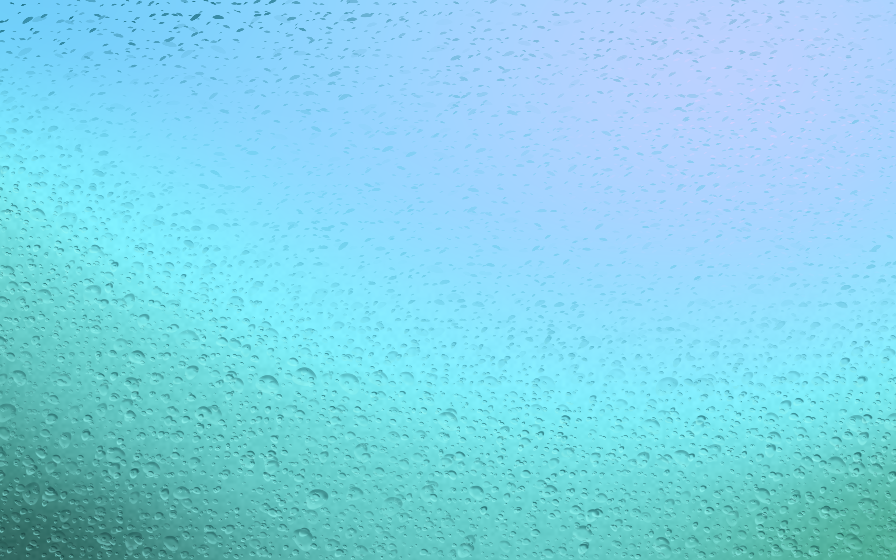
Reproduce this texture procedurally as a Shadertoy shader.

```glsl
#define LAYERS 5
#define COARSE_CELLS 14.0
#define LAYER_GROWTH 1.45
#define DROP_DENSITY 0.8
#define SHADOW_STRENGTH 0.95
#define GLINT_STRENGTH 0.62
#define GRAIN 0.045

float hash(vec2 p) {
    vec3 q = fract(vec3(p.xyx) * 0.1031);
    q += dot(q, q.yzx + 33.33);
    return fract((q.x + q.y) * q.z);
}

float noise(vec2 p) {
    vec2 cell = floor(p), f = fract(p);
    f = f * f * (3.0 - 2.0 * f);
    float low = mix(hash(cell), hash(cell + vec2(1, 0)), f.x);
    float high = mix(hash(cell + vec2(0, 1)), hash(cell + vec2(1, 1)), f.x);
    return mix(low, high, f.y);
}

// Signed height above the curved bright horizon
float aboveHorizon(vec2 uv) {
    float x = uv.x - 0.7;
    return uv.y - 0.28 - 0.88 * x * x;
}

vec3 backdrop(vec2 uv, float h) {
    // Sky: cyan rising to blue, with a lavender glow at upper right
    vec3 sky = mix(vec3(0.49, 0.94, 1.0), vec3(0.54, 0.84, 1.0), smoothstep(0.02, 0.4, h));
    vec2 glow = (uv - vec2(0.80, 0.89)) / vec2(0.36, 0.42);
    sky = mix(sky, vec3(0.73, 0.82, 1.0), exp(-dot(glow, glow)));
    vec2 corner = (uv - vec2(0.0, 1.0)) / vec2(0.28, 0.22);
    sky = mix(sky, vec3(0.41, 0.79, 0.97), 0.75 * exp(-dot(corner, corner)));

    // Ground: turquoise sinking to deep green
    float depth = -h;
    vec3 ground = mix(vec3(0.49, 0.94, 0.98), vec3(0.41, 0.82, 0.81), smoothstep(-0.04, 0.25, depth));
    ground = mix(ground, vec3(0.27, 0.58, 0.54), smoothstep(0.18, 0.66, depth));
    ground = mix(ground, vec3(0.31, 0.68, 0.59), smoothstep(0.6, 1.0, uv.x) * smoothstep(0.06, 0.36, depth));
    vec2 dark = uv / vec2(0.2, 0.14);
    ground *= 1.0 - 0.3 * exp(-dot(dark, dark));
    return mix(ground, sky, smoothstep(-0.07, 0.07, h));
}

// One jittered drop per cell: x is shadow, y is glint
vec2 dropLayer(vec2 p, float cells, float seed, float wet) {
    vec2 g = p * cells;
    g.x += 0.73 * floor(g.y) + seed;
    vec2 id = floor(g) + seed * 17.0;
    float size = hash(id + 3.1);
    float radius = mix(0.15, 0.31, size * size);
    vec2 jitter = vec2(hash(id + 7.7), hash(id + 11.3)) - 0.5;
    vec2 q = fract(g) - 0.5 - jitter * (0.94 - 2.0 * radius);

    // Tilted ellipse, flattened to a sliver where the glass is dry
    float tilt = mix(0.1 + 1.1 * (hash(id + 19.0) - 0.5), 2.4 * (hash(id + 23.0) - 0.4), wet);
    float c = cos(tilt), s = sin(tilt);
    vec2 e = vec2(c * q.x + s * q.y, c * q.y - s * q.x);
    e.y /= mix(0.36, 0.78, wet);
    e.x *= 1.0 + 0.25 * e.y / radius;
    float r = length(e) / radius;
    float soft = min(0.6, 0.75 * cells / (iResolution.y * radius));
    float inside = 1.0 - smoothstep(1.0 - soft, 1.0 + soft, r);
    float present = step(hash(id + 29.0), DROP_DENSITY * mix(0.65, 1.0, wet));

    // Light bends through the drop: dark upper rim, bright lower rim
    float slope = dot(q / radius, vec2(0.35, 0.94));
    float rim = smoothstep(0.3, 0.85, r);
    float shadow = mix(0.9, rim * smoothstep(0.0, 0.5, slope), wet);
    float glint = wet * (0.1 + rim * smoothstep(0.0, 0.55, -slope));
    float contrast = mix(0.55, 1.0, hash(id + 37.0));
    return inside * present * contrast * vec2(shadow, glint);
}

void mainImage(out vec4 fragColor, in vec2 fragCoord) {
    vec2 uv = fragCoord / iResolution.xy;
    vec2 p = fragCoord / iResolution.y;
    float h = aboveHorizon(uv);
    vec3 color = backdrop(uv, h);

    // Wetness of the glass and visibility of its drops
    float wet = 1.0 - smoothstep(-0.1, 0.28, h);
    float topBand = smoothstep(0.72, 0.98, uv.y) * mix(1.0, 0.45, smoothstep(0.1, 0.65, uv.x));
    float visible = max(mix(0.5, 1.0, wet), topBand);

    // Layers from large to small; large drops need wet glass
    vec2 drops = vec2(0.0);
    float cells = COARSE_CELLS;
    for (int i = 0; i < LAYERS; i++) {
        float fine = float(i) / float(LAYERS - 1);
        float patches = smoothstep(0.2, 0.65, noise(p * 7.0 + float(i) * 9.0));
        float amount = mix(wet * wet * 0.65, visible, smoothstep(0.1, 0.6, fine));
        amount *= mix(0.5, 1.0, patches);
        drops = max(drops, amount * dropLayer(p, cells, float(i) * 1.37, wet));
        cells *= LAYER_GROWTH;
    }
    vec3 shade = mix(color * vec3(0.28, 0.48, 0.5), vec3(0.04, 0.36, 0.42), topBand);
    shade = mix(shade, vec3(0.32, 0.77, 0.88), (1.0 - wet) * (1.0 - topBand));
    color = mix(color, shade, drops.x * SHADOW_STRENGTH);
    color = mix(color, vec3(0.62, 0.99, 0.97), drops.y * GLINT_STRENGTH);

    // Pale pink specks in the lavender glow
    vec2 speck = (uv - vec2(0.86, 0.78)) / vec2(0.16, 0.2);
    float pink = dropLayer(p + 3.0, 52.0, 5.3, 0.0).x * exp(-dot(speck, speck));
    color = mix(color, vec3(0.87, 0.82, 1.0), 0.8 * pink);

    // Fine mist
    color += GRAIN * wet * (noise(p * 150.0) - 0.5);
    fragColor = vec4(clamp(color, 0.0, 1.0), 1.0);
}
```
